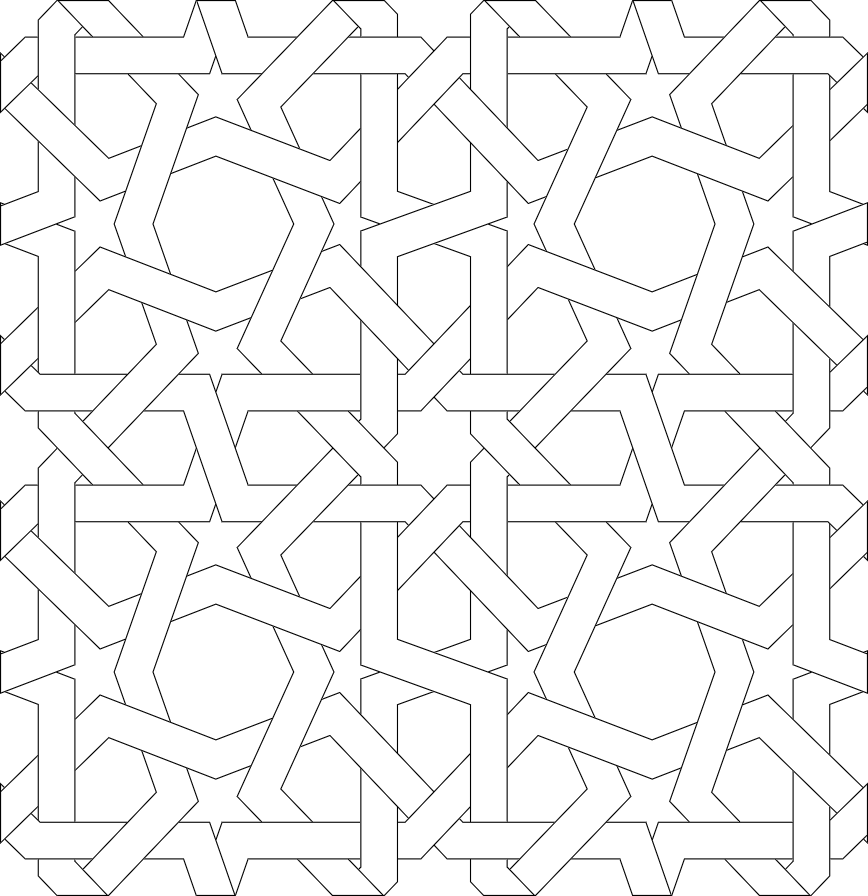
Reproduce this pattern procedurally as a WebGL 2 fragment shader.

```glsl
#version 300 es
precision highp float;
// Interlaced eightfold star lattice: two by two rosettes of outlined white straps.
// Each rosette is folded into one quadrant, where six mitred straps are signed
// line distances; a list of over/under pairs hides the strap that passes below.
uniform vec2 u_resolution;
out vec4 fragColor;

const vec2 CANVAS = vec2(744.0, 768.0); // design units spanning the canvas
const float HALF_STRAP = 15.7;
const float LINE_WIDTH = 0.95;

// Signed distance to the line a-b, positive on its left.
float side(vec2 p, vec2 a, vec2 b) {
  vec2 along = normalize(b - a), v = p - a;
  return along.x * v.y - along.y * v.x;
}

// Box-filtered coverage of a thin line at distance d.
float stroke(float d, float px) {
  return clamp((0.5 * (LINE_WIDTH + px) - abs(d)) / px, 0.0, min(1.0, LINE_WIDTH / px));
}

float strapCover(float d, float px) {
  return clamp((HALF_STRAP - abs(d)) / px + 0.5, 0.0, 1.0);
}

void main() {
  vec2 p = gl_FragCoord.xy / u_resolution * CANVAS;
  float px = CANVAS.y / u_resolution.y;

  // Rosette centre and folded quadrant; outer halves are slightly narrower.
  float centreX = p.x < 372.0 ? 185.0 : 559.0;
  vec2 local = vec2(p.x - centreX, mod(p.y, 384.0) - 192.0);
  vec2 q = abs(local);
  bool outer = p.x < 185.0 || p.x > 559.0;
  float mirrorX = outer ? 181.0 : 187.0;

  // Corners of the flat arm, the steep arm and the frame.
  vec2 flatBend = outer ? vec2(95.5, 38.0) : vec2(102.0, 36.0);
  vec2 flatEnd = vec2(205.0, 144.5);
  vec2 steepTip = vec2(outer ? 70.5 : 84.0, 0.0);
  vec2 steepBend = outer ? vec2(33.0, 107.0) : vec2(37.0, 103.5);
  vec2 steepEnd = outer ? vec2(136.5, 215.5) : vec2(140.0, 210.5);
  vec2 railStart = vec2(16.5, 144.5);
  vec2 railEnd = vec2(2.0 * mirrorX - flatEnd.x, flatEnd.y);
  vec2 postStart = vec2(steepEnd.x, 17.0);
  vec2 postEnd = vec2(steepEnd.x, 384.0 - steepEnd.y);
  vec2 postCross = vec2(2.0 * mirrorX - postStart.x, -17.0);

  // Straps: 0 flat arm, 1 rail, 2 steep arm, 3 post, 4 and 5 mirrored crossings.
  float d[6];
  d[0] = min(side(q, vec2(0.0, 75.0), flatBend), side(q, flatBend, flatEnd));
  d[1] = min(side(q, vec2(-16.5, 239.5), railStart),
             max(side(q, railStart, railEnd),
                 side(q, railEnd, vec2(2.0 * mirrorX - flatBend.x, flatBend.y))));
  d[2] = max(side(q, steepTip, steepBend), side(q, steepBend, steepEnd));
  d[3] = min(side(q, postStart, postCross),
             max(side(q, postEnd, postStart),
                 side(q, vec2(steepBend.x, 384.0 - steepBend.y), postEnd)));
  d[4] = side(q, vec2(-16.5, 144.5), vec2(16.5, 239.5));
  d[5] = side(q, postStart * vec2(1.0, -1.0), postCross * vec2(1.0, -1.0));

  // Weave: x passes over y, reversed in alternate quadrants.
  ivec2 weave[8] = ivec2[8](ivec2(0, 2), ivec2(2, 1), ivec2(3, 0), ivec2(1, 3),
                            ivec2(3, 2), ivec2(0, 1), ivec2(1, 4), ivec2(5, 3));
  float shown[6] = float[6](1.0, 1.0, 1.0, 1.0, 1.0, 1.0);
  bool reversed = local.x * local.y < 0.0;
  bool swappedSide = p.y < 384.0 && p.x > 185.0;
  for (int k = 0; k < 8; k++) {
    bool flip = reversed != (k == 7 && swappedSide);
    int over = flip ? weave[k].y : weave[k].x;
    int under = flip ? weave[k].x : weave[k].y;
    shown[under] *= 1.0 - strapCover(d[over], px);
  }

  // Visible strap outlines, closed off along the canvas border.
  float ink = 0.0, anyStrap = 0.0;
  for (int i = 0; i < 6; i++) {
    ink = max(ink, stroke(abs(d[i]) - HALF_STRAP, px) * shown[i]);
    anyStrap = max(anyStrap, strapCover(d[i], px));
  }
  vec2 inset = min(p, CANVAS - p);
  float border = stroke(min(inset.x, inset.y) - 0.5 * LINE_WIDTH, px);
  ink = max(ink, border * anyStrap);

  fragColor = vec4(vec3(1.0 - ink), 1.0);
}
```
